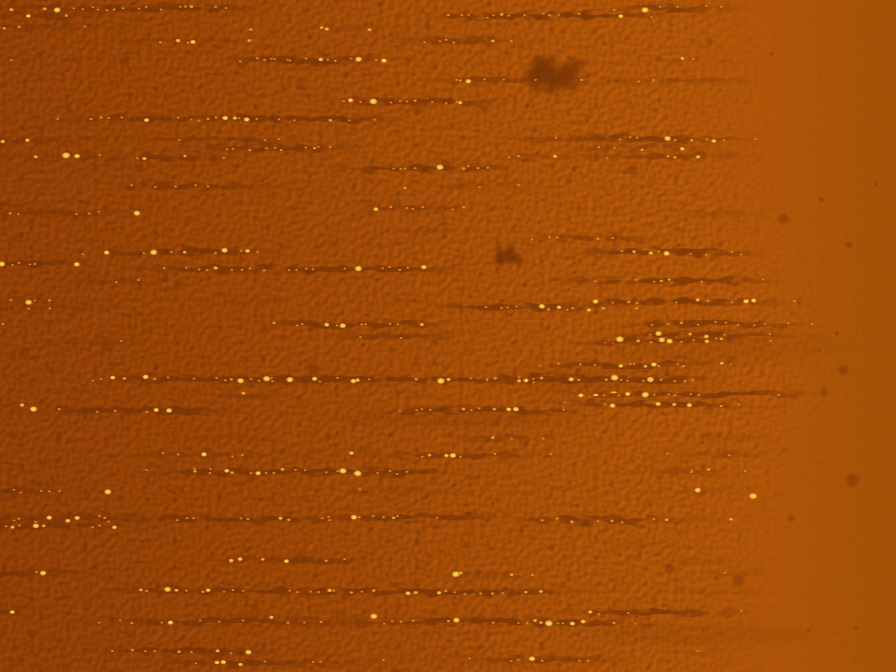
Reproduce this texture procedurally as a WebGL 1 fragment shader.

```glsl
precision highp float;
// Rolled copper-orange metal under a microscope: relief grain, dark streaks and bright glints.
uniform vec2 u_resolution;

#define ROWS 21.0
#define COLUMNS 85.0
#define GLINT_SHARE 0.50
#define STREAK_HALF_WIDTH 0.0065
#define STREAK_STRENGTH 0.62
#define GRAIN_SCALE 125.0
#define GRAIN_STRENGTH 0.13
#define SPOT_CELLS 13.0

const vec3 SHADE_LEFT = vec3(0.560, 0.242, 0.018);
const vec3 LIT_RIGHT = vec3(0.690, 0.332, 0.030);
const vec3 STREAK_BROWN = vec3(0.430, 0.180, 0.018);
const vec3 GLINT_ORANGE = vec3(0.860, 0.500, 0.080);
const vec3 GLINT_YELLOW = vec3(1.000, 0.800, 0.280);

float hash(vec2 p) {
  vec3 q = fract(p.xyx * 0.1031);
  q += dot(q, q.yzx + 33.33);
  return fract((q.x + q.y) * q.z);
}

float cornerSlope(vec2 cell, vec2 offset) {
  float angle = 6.2832 * hash(cell);
  return dot(vec2(cos(angle), sin(angle)), offset);
}

float gradientNoise(vec2 p) {
  vec2 i = floor(p), f = p - i;
  vec2 w = f * f * f * (f * (f * 6.0 - 15.0) + 10.0);
  vec2 e = vec2(1.0, 0.0);
  float low = mix(cornerSlope(i, f), cornerSlope(i + e, f - e), w.x);
  float high = mix(cornerSlope(i + e.yx, f - e.yx), cornerSlope(i + 1.0, f - 1.0), w.x);
  return mix(low, high, w.y);
}

float softEllipse(vec2 p, vec2 center, vec2 radii) {
  return 1.0 - smoothstep(0.3, 1.0, length((p - center) / radii));
}

// Regions where the streaks crowd together.
float crowding(vec2 p) {
  float c = softEllipse(p, vec2(1.06, 0.485), vec2(0.24, 0.045));
  c = max(c, softEllipse(p, vec2(0.91, 0.432), vec2(0.24, 0.045)));
  c = max(c, softEllipse(p, vec2(0.70, 0.378), vec2(0.27, 0.024)));
  return max(c, softEllipse(p, vec2(1.04, 0.056), vec2(0.24, 0.022)));
}

// How strongly a given row carries a streak at position x.
float rowPresence(float x, float row, float seed, float extra) {
  float n = gradientNoise(vec2(x * 2.8 + seed, row * 7.37 + seed * 1.3));
  return smoothstep(0.02, 0.36, n + 0.5 * extra);
}

// One set of horizontal rows: x = dark streak, y = glint cover, z = glint brightness.
vec3 streakRows(vec2 p, float rows, float seed, float rough) {
  vec3 result = vec3(0.0);
  float pixel = 1.0 / u_resolution.y;
  float extra = crowding(p);
  float ragged = gradientNoise(p * vec2(45.0, 130.0) + seed);
  for (int j = -1; j <= 1; j++) {
    float row = floor(p.y * rows) + float(j);
    float wander = 0.004 * gradientNoise(vec2(p.x * 5.0, row * 3.7 + seed));
    float center = (row + 0.5 + 0.8 * (hash(vec2(row, seed)) - 0.5)) / rows + wander;
    float presence = rowPresence(p.x, row, seed, extra) * rough;
    float away = abs(p.y - center) + 0.010 * ragged;
    float dark = presence * (1.0 - smoothstep(0.15, 1.0, away / STREAK_HALF_WIDTH));
    result.x = max(result.x, dark);
    for (int i = -1; i <= 1; i++) {
      vec2 cell = vec2(floor(p.x * COLUMNS) + float(i), row);
      float x = (cell.x + 0.2 + 0.6 * hash(cell + seed)) / COLUMNS;
      float y = center + 0.005 * (hash(cell + seed + 17.0) - 0.5);
      float chance = GLINT_SHARE * rough * rowPresence(x, row, seed, extra);
      float keep = step(hash(cell + seed + 31.0), chance);
      float size = pow(hash(cell + seed + 53.0), 5.0);
      float radius = mix(0.0014, 0.0046, size);
      float d = length((p - vec2(x, y)) * vec2(0.75, 1.0));
      float cover = keep * (1.0 - smoothstep(radius * 0.4, radius * 1.1 + 0.5 * pixel, d));
      if (cover > result.y) result.yz = vec2(cover, size);
    }
  }
  return result;
}

// Sparse round dark spots scattered over the whole plate.
float scatteredSpots(vec2 p) {
  float dark = 0.0;
  for (int k = 0; k < 9; k++) {
    vec2 cell = floor(p * SPOT_CELLS) + vec2(mod(float(k), 3.0), floor(float(k) / 3.0)) - 1.0;
    vec2 center = (cell + vec2(hash(cell + 71.0), hash(cell + 89.0))) / SPOT_CELLS;
    float radius = mix(0.003, 0.012, pow(hash(cell + 97.0), 3.0));
    float keep = step(hash(cell + 113.0), 0.32);
    dark = max(dark, keep * (1.0 - smoothstep(0.4, 1.2, length(p - center) / radius)));
  }
  return dark;
}

void main() {
  vec2 p = gl_FragCoord.xy / u_resolution.y;
  vec2 uv = gl_FragCoord.xy / u_resolution;

  // Uneven lighting, and the polished area on the right.
  float light = smoothstep(-0.15, 0.95, uv.x + 0.12 * (uv.y - 0.5));
  float middle = (uv.y - 0.46) / 0.2;
  float border = 0.82 + 0.08 * exp(-middle * middle);
  float rough = 1.0 - smoothstep(border - 0.10, border + 0.06, uv.x);
  vec3 color = mix(SHADE_LEFT, LIT_RIGHT, light);
  color *= 1.0 - vec3(0.07, 0.04, 0.04) * smoothstep(0.84, 1.0, uv.x);

  // Relief grain lit from one side, with small pits.
  vec2 g = p * GRAIN_SCALE;
  float relief = gradientNoise(g) - gradientNoise(g + vec2(0.45, -0.45));
  float pits = smoothstep(0.22, 0.5, gradientNoise(p * vec2(75.0, 95.0) + 40.0));
  color *= 1.0 + mix(0.15, 1.0, rough) * (GRAIN_STRENGTH * relief - 0.10 * pits);

  // Dark streaks, blotches and spots.
  vec3 coarse = streakRows(p, ROWS, 5.3, rough);
  vec3 fine = streakRows(p, ROWS * 1.7, 23.7, rough);
  vec2 warped = p + 0.022 * vec2(gradientNoise(p * 38.0), gradientNoise(p * 38.0 + 60.0));
  float blotch = max(softEllipse(warped, vec2(0.82, 0.888), vec2(0.060, 0.034)),
                     softEllipse(warped, vec2(0.752, 0.623), vec2(0.022, 0.024)));
  float dark = max(max(coarse.x, fine.x), 0.22 * crowding(p));
  dark = max(dark, max(1.2 * blotch, 0.65 * scatteredSpots(p)));
  color = mix(color, STREAK_BROWN, STREAK_STRENGTH * min(dark, 1.2));

  // Bright glints along the streaks.
  vec2 glint = coarse.y > fine.y ? coarse.yz : fine.yz;
  vec3 glintColor = mix(GLINT_ORANGE, GLINT_YELLOW, smoothstep(0.0, 0.5, glint.y));
  color = mix(color, glintColor, glint.x);
  gl_FragColor = vec4(color, 1.0);
}
```
